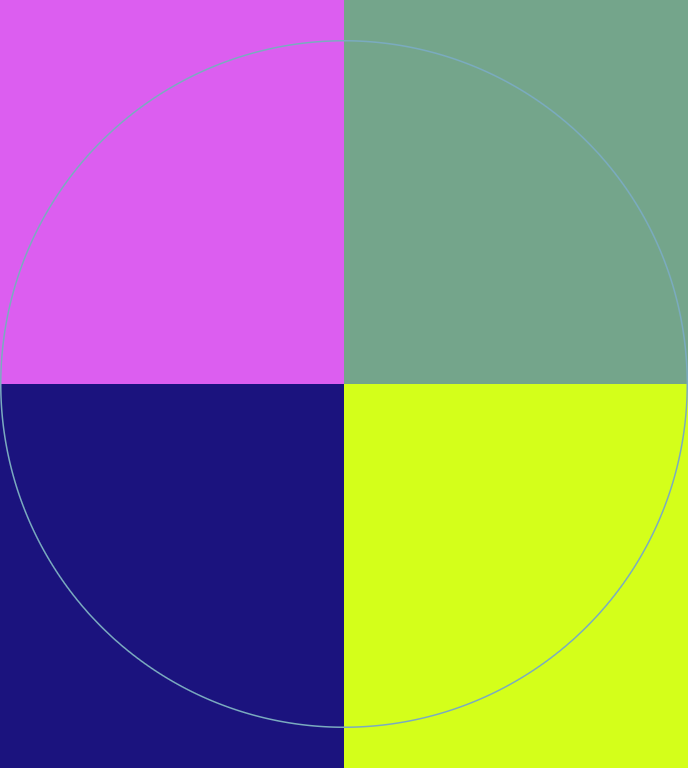
Reproduce this background procedurally as a WebGL 1 fragment shader.

```glsl
precision highp float;

uniform vec2 u_resolution;

const vec3 ORCHID = vec3(0.863, 0.369, 0.941);
const vec3 SAGE = vec3(0.455, 0.647, 0.545);
const vec3 NAVY = vec3(0.106, 0.075, 0.494);
const vec3 LIME = vec3(0.831, 1.0, 0.102);
const vec3 STEEL = vec3(0.48, 0.67, 0.75);

const float RING_RADIUS = 0.4989;
const float RING_WIDTH = 0.0022;

// Antialiased coverage of the positive side of an edge
float coverage(float dist, float pixel) {
  return clamp(dist / pixel + 0.5, 0.0, 1.0);
}

// Four flat panels meeting at the centre
vec3 quadrants(vec2 p, float pixel) {
  float right = coverage(p.x, pixel);
  float top = coverage(p.y, pixel);
  return mix(mix(NAVY, LIME, right), mix(ORCHID, SAGE, right), top);
}

// Thin circular outline
float ring(vec2 p, float radius, float width, float pixel) {
  float dist = abs(length(p) - radius);
  return coverage(0.5 * width - dist, pixel);
}

void main() {
  // Centred coordinates, with the canvas width as one unit
  float pixel = 1.0 / u_resolution.x;
  vec2 p = (gl_FragCoord.xy - 0.5 * u_resolution) * pixel;

  vec3 color = quadrants(p, pixel);
  color = mix(color, STEEL, ring(p, RING_RADIUS, RING_WIDTH, pixel));
  gl_FragColor = vec4(color, 1.0);
}
```
